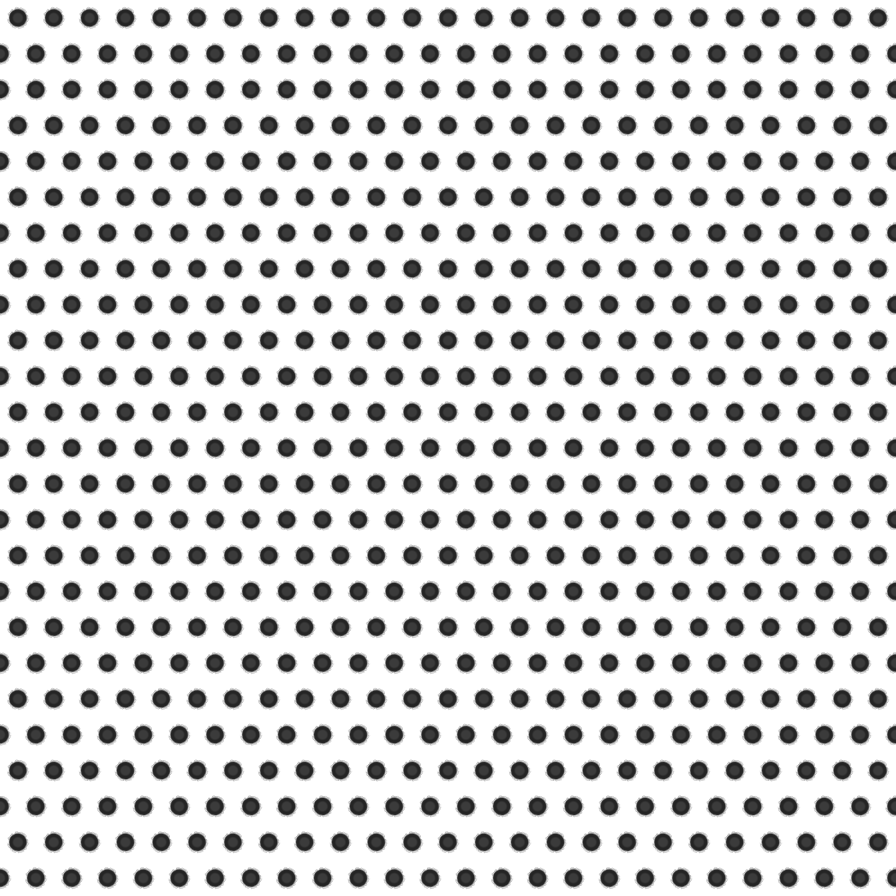
This pattern is drawn by a three.js fragment shader. Its source:

```glsl
// Staggered rows of charcoal dots with lighter cores and ragged grey fringes on white.
varying vec2 vUv;

const float REPEATS = 25.0;      // dots across and rows up
const float STAGGER_BREAK = 23.0; // row where the alternation skips a beat
const float CORE_RADIUS = 0.14;  // radii in units of one cell
const float DOT_RADIUS = 0.242;
const float FRINGE_RADIUS = 0.29;

const vec3 PAPER = vec3(1.0);
const vec3 RIM = vec3(0.14);
const vec3 CORE = vec3(0.23);
const vec3 FRINGE = vec3(0.73);
const vec3 PALE_FRINGE = vec3(0.86);

vec2 hashGradient(vec2 cell) {
  float angle = 6.28318 * fract(sin(dot(cell, vec2(127.1, 311.7))) * 43758.5);
  return vec2(cos(angle), sin(angle));
}

float gradientNoise(vec2 p) {
  vec2 i = floor(p);
  vec2 f = fract(p);
  vec2 u = f * f * (3.0 - 2.0 * f);
  float a = dot(hashGradient(i), f);
  float b = dot(hashGradient(i + vec2(1.0, 0.0)), f - vec2(1.0, 0.0));
  float c = dot(hashGradient(i + vec2(0.0, 1.0)), f - vec2(0.0, 1.0));
  float d = dot(hashGradient(i + vec2(1.0, 1.0)), f - vec2(1.0, 1.0));
  return mix(mix(a, b, u.x), mix(c, d, u.x), u.y);
}

// Coverage of a disc whose edge fades over the given softness
float disc(float dist, float radius, float softness) {
  return 1.0 - smoothstep(radius - softness, radius + softness, dist);
}

// Position relative to the nearest dot, with rows shifted by half a cell
vec2 staggeredCell(vec2 grid) {
  float row = floor(grid.y);
  float shifted = mod(row + step(STAGGER_BREAK, row), 2.0);
  return fract(vec2(grid.x + 0.5 * (1.0 - shifted), grid.y)) - 0.5;
}

vec3 dotColor(vec2 p) {
  float dist = length(p);
  float grain = gradientNoise(p * 13.0 + 40.0);

  // Broken fringe, the same around every dot
  float fringe = disc(dist, FRINGE_RADIUS + 0.07 * grain, 0.025);
  vec3 fringeTone = mix(FRINGE, PALE_FRINGE, smoothstep(0.0, 0.4, grain));
  vec3 color = mix(PAPER, fringeTone, fringe);

  // Dark body with a slightly lighter core
  vec3 body = mix(RIM, CORE, disc(dist, CORE_RADIUS, 0.035));
  return mix(color, body, disc(dist, DOT_RADIUS + 0.012 * grain, 0.025));
}

void main() {
  gl_FragColor = vec4(dotColor(staggeredCell(vUv * REPEATS)), 1.0);
}
```
